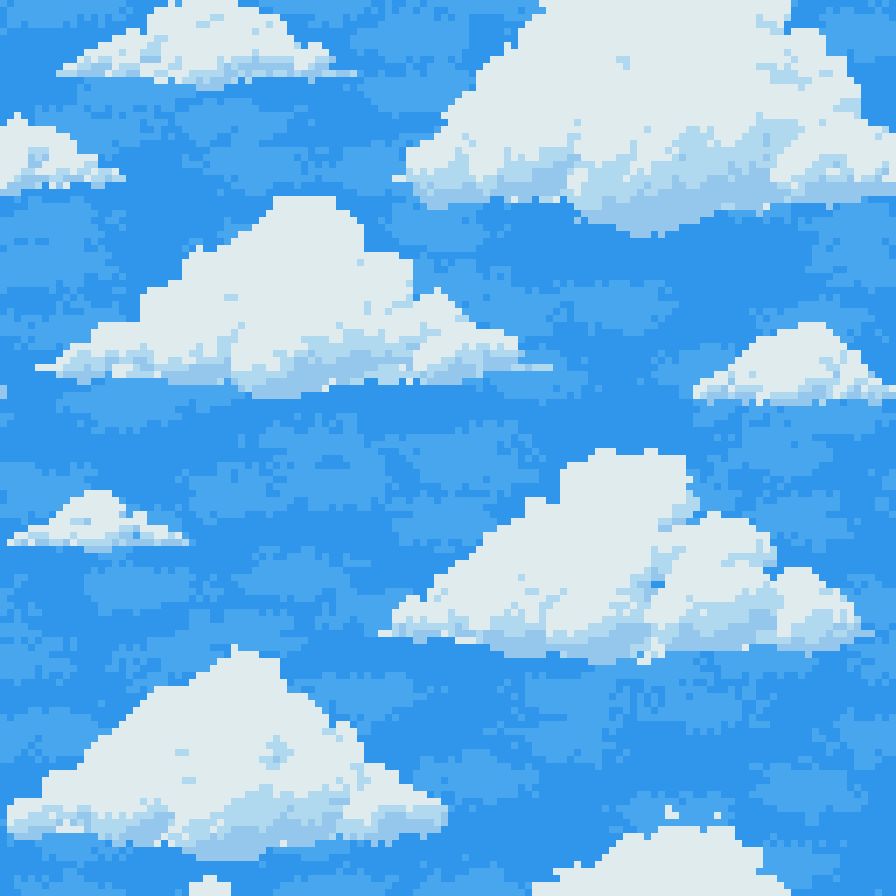
A Shadertoy shader for this texture:

```glsl
const float GRID = 128.0;

// Clouds: centre x, base y, half width, height
const vec4 CLOUDS[8] = vec4[8](
    vec4(0.235, 0.92, 0.185, 0.10), vec4(0.74, 0.80, 0.31, 0.31),
    vec4(0.03, 0.80, 0.12, 0.075), vec4(0.33, 0.59, 0.29, 0.20),
    vec4(0.89, 0.56, 0.13, 0.09), vec4(0.11, 0.395, 0.11, 0.06),
    vec4(0.70, 0.295, 0.30, 0.22), vec4(0.255, 0.08, 0.27, 0.20));

float hash(vec2 p) {
    p = fract(p * vec2(0.1031, 0.1137) + 0.017);
    p += dot(p, p.yx + 33.33);
    return fract((p.x + p.y) * p.x * 17.3);
}

// Wrapping cellular noise: distance to the nearest seed
float cells(vec2 p, vec2 repeats) {
    p *= repeats;
    vec2 id = floor(p);
    float nearest = 2.0;
    for (int y = -1; y <= 1; y++)
    for (int x = -1; x <= 1; x++) {
        vec2 c = id + vec2(x, y);
        vec2 w = mod(c, repeats);
        vec2 seed = c + vec2(hash(w + 3.7), hash(w + 41.2));
        nearest = min(nearest, length(p - seed));
    }
    return nearest;
}

vec3 skyColor(vec2 p, float grain) {
    float haze = cells(p, vec2(6, 14)) + 0.35 * (cells(p, vec2(24, 40)) - 0.45);
    haze += 0.22 * (grain - 0.5);
    vec3 deep = vec3(0.19, 0.59, 0.92), pale = vec3(0.28, 0.65, 0.93);
    return haze < 0.37 ? pale : deep;
}

vec3 cloudColor(float tone) {
    if (tone > 0.22) return vec3(0.88, 0.92, 0.93);
    if (tone > -0.12) return vec3(0.69, 0.85, 0.94);
    return vec3(0.58, 0.78, 0.92);
}

void mainImage(out vec4 fragColor, in vec2 fragCoord) {
    // Snap to square blocks
    vec2 block = floor(fragCoord / iResolution.xy * GRID);
    vec2 p = (block + 0.5) / GRID;
    float grain = hash(block);
    float lump = cells(p, vec2(26)) - 0.45;
    vec3 color = skyColor(p, grain);

    for (int k = 0; k < 8; k++) {
        vec4 cloud = CLOUDS[k];
        float width = cloud.z, height = cloud.w;
        vec2 q = fract(p - cloud.xy + 0.5) - 0.5;
        float rough = 0.5 * lump - 0.25 * (grain - 0.5);
        float tone = -9.0;

        // Thin wisps at both ends
        float taper = 1.0 - abs(q.x) / width;
        if (abs(q.y) < 0.13 * height * (taper + 0.6 * (grain - 0.5) * taper))
            tone = 0.2 - 0.3 * q.x / width - rough;

        // Puffs from the crown down to the front of the base
        for (int i = 0; i < 22; i++) {
            float t = float(i) / 21.0;
            float jitter = hash(vec2(i, k) * 7.0 + 5.0) - 0.5;
            float x = (fract(0.5 + float(i) * 0.618 + 0.1 * jitter) * 2.0 - 1.0) * 0.85;
            float inner = 1.0 - abs(x);
            float radius = height * (0.10 + 0.22 * inner) * (1.0 + 0.3 * jitter);
            float top = max(height * pow(inner, 1.1) - radius, 0.0);
            float level = min(1.3 * (1.0 - t), 1.0);
            vec2 n = (q - vec2(x * width, top * level)) / radius;
            if (n.y < 0.0) n.y *= 1.6;
            if (length(n) + 0.3 * lump + 0.12 * (grain - 0.5) < 1.0)
                tone = 0.55 * n.y - 0.3 * n.x + 0.8 * q.y / height - rough;
        }
        if (tone > -8.0) color = cloudColor(tone);
    }
    fragColor = vec4(color, 1.0);
}
```
